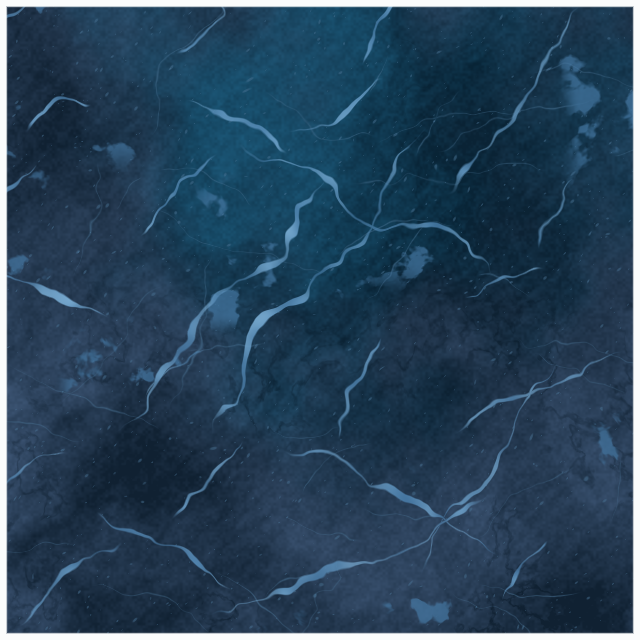
Give the GLSL for this texture, as a WebGL 1 fragment shader.

```glsl
precision highp float;
// Polished dark blue marble slab with a thin white margin.
// Layered value noise makes the cloudy stone; tapered, wobbling line
// segments scattered by a low-discrepancy sequence make the pale veins.

uniform vec2 u_resolution;

float hash(vec2 p) {
  vec3 q = fract(p.xyx * vec3(0.1031, 0.1030, 0.0973));
  q += dot(q, q.yzx + 33.33);
  return fract((q.x + q.y) * q.z);
}

float noise(vec2 p) {
  vec2 cell = floor(p), f = fract(p);
  f = f * f * (3.0 - 2.0 * f);
  float low = mix(hash(cell), hash(cell + vec2(1.0, 0.0)), f.x);
  float high = mix(hash(cell + vec2(0.0, 1.0)), hash(cell + vec2(1.0)), f.x);
  return mix(low, high, f.y);
}

float fbm(vec2 p) {
  float sum = 0.0, amp = 0.5;
  for (int i = 0; i < 5; i++) {
    sum += amp * noise(p);
    p = mat2(1.6, 1.2, -1.2, 1.6) * p + 17.3;
    amp *= 0.5;
  }
  return sum / 0.97;
}

vec2 rotate(vec2 p, float angle) {
  float c = cos(angle), s = sin(angle);
  return vec2(c * p.x + s * p.y, c * p.y - s * p.x);
}

// Coverage of one crooked vein whose width swells and pinches along its run
float vein(vec2 p, vec2 center, float angle, float halfLen, float width, float seed) {
  vec2 q = rotate(p - center, angle);
  q.y += 0.05 * (noise(vec2(q.x * 9.0, seed)) - 0.5);
  q.y += 0.014 * (noise(vec2(q.x * 42.0, seed + 5.0)) - 0.5);
  float taper = max(1.0 - abs(q.x) / halfLen, 0.0);
  float swell = noise(p * 26.0 + seed);
  float w = width * sqrt(taper) * (0.25 + 1.7 * swell * swell);
  float line = 1.0 - smoothstep(w - 0.0015, w + 0.0017, abs(q.y));
  return line * smoothstep(0.0, 0.25, taper) * (0.45 + 0.55 * swell);
}

// Tiny scattered mineral flecks, one candidate per grid cell
float flecks(vec2 p, float scale, float density) {
  vec2 cell = floor(p * scale);
  vec2 spot = 0.3 + 0.4 * vec2(hash(cell + 3.1), hash(cell + 8.7));
  vec2 d = rotate(fract(p * scale) - spot, 0.8) * vec2(0.7, 1.3);
  float size = 0.22 * hash(cell + 5.5);
  return step(hash(cell), density) * (1.0 - smoothstep(size * 0.4, size + 0.08, length(d)));
}

void main() {
  vec2 uv = gl_FragCoord.xy / u_resolution;
  vec2 warp = vec2(fbm(uv * 6.0), fbm(uv * 6.0 + 40.0)) - 0.5;
  vec2 p = uv + 0.07 * warp;

  // Cloudy body, diagonal brushing and fine grain
  float clouds = fbm(uv * 4.0 + warp * 1.5 + 9.0);
  float brushed = noise(rotate(p, 0.8) * vec2(14.0, 110.0));
  float grain = noise(uv * 240.0) * 0.6 + noise(uv * 110.0 + 30.0) * 0.4;
  float tone = 0.37 + 1.25 * (clouds - 0.5) + 0.16 * (brushed - 0.5) + 0.32 * (grain - 0.5);

  // Crackled lighter patches, mostly in the lower half
  float patchMask = smoothstep(0.5, 0.62, fbm(p * 6.5 + 61.0)) * (1.0 - 0.7 * smoothstep(0.35, 0.6, uv.y));
  float crackle = abs(fbm(p * 24.0 + 3.0) - 0.5);
  tone += patchMask * (0.27 * smoothstep(0.0, 0.07, crackle) - 0.08);

  // Teal glow above the middle, slate elsewhere, a dark pool at upper right
  float teal = 1.0 - smoothstep(0.12, 0.52, distance(uv + warp * 0.5, vec2(0.56, 0.8)));
  tone -= 0.15 * (1.0 - smoothstep(0.1, 0.35, distance(p, vec2(0.73, 0.77))));
  tone += 0.14 * (1.0 - smoothstep(0.05, 0.3, distance(p, vec2(0.4, 0.63))));
  vec3 color = mix(vec3(0.055, 0.135, 0.2), vec3(0.2, 0.335, 0.45), clamp(tone, 0.0, 1.1));
  color *= mix(vec3(1.14, 0.96, 0.98), vec3(0.55, 1.04, 1.06), teal);

  // Broad veins rise to the right; a few cross the other way
  float broad = 0.0;
  for (int i = 0; i < 26; i++) {
    float id = float(i);
    vec2 center = fract(vec2(0.5, 0.56) + id * vec2(0.7549, 0.5698));
    float angle = mix(0.4, 1.1, hash(vec2(id, 2.0)));
    if (hash(vec2(id, 6.0)) > 0.8 && i > 0) angle = -0.45;
    float reach = pow(1.0 - fract(id * 0.382), 3.0);
    float width = mix(0.003, 0.0055, reach);
    broad = max(broad, vein(p, center, angle, mix(0.06, 0.29, reach), width, id * 7.3));
  }

  // Hairline cracks in looser directions
  float hair = 0.0;
  for (int i = 0; i < 36; i++) {
    float id = float(i) + 50.0;
    vec2 center = vec2(hash(vec2(id, 1.0)), hash(vec2(id, 4.0)));
    float angle = mix(-0.7, 1.4, hash(vec2(id, 9.0)));
    float halfLen = mix(0.03, 0.16, hash(vec2(id, 12.0)));
    hair = max(hair, vein(p, center, angle, halfLen, 0.0008, id * 3.7));
  }

  // Ragged blue blotches and flecks
  float blotch = smoothstep(0.66, 0.73, fbm(p * 17.0 + 80.0)) * smoothstep(0.45, 0.6, noise(uv * 5.0 + 21.0));
  float dust = flecks(p, 75.0, 0.07) + 0.7 * flecks(p + 0.37, 130.0, 0.06);
  color = mix(color, vec3(0.28, 0.44, 0.57), clamp(0.6 * hair + 0.5 * dust, 0.0, 0.8));
  color = mix(color, vec3(0.27, 0.47, 0.64), 0.7 * blotch);
  vec3 veinColor = mix(vec3(0.29, 0.5, 0.68), vec3(0.5, 0.7, 0.85), noise(p * 34.0));
  color = mix(color, veinColor, 0.95 * broad);

  // White margin with a soft edge
  vec2 inset = min(uv, 1.0 - uv);
  float slab = smoothstep(0.009, 0.0125, min(inset.x, inset.y));
  gl_FragColor = vec4(mix(vec3(0.98, 0.99, 0.99), color, slab), 1.0);
}
```
